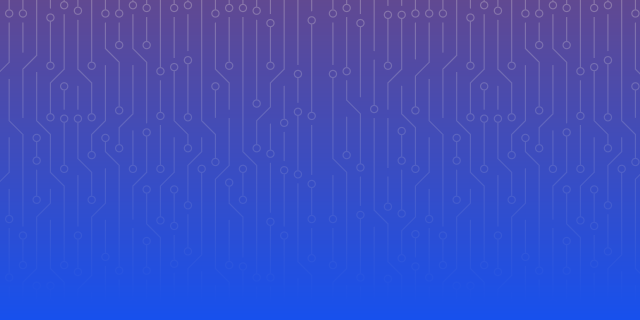
This background is drawn by a WebGL 2 fragment shader. Its source:

```glsl
#version 300 es
precision highp float;

uniform vec2 u_resolution;
out vec4 outColor;

// Colours
const vec3 BOTTOM_BLUE = vec3(0.09, 0.315, 0.93);
const vec3 TOP_VIOLET = vec3(0.38, 0.285, 0.57);
const vec3 WIRE_COLOR = vec3(0.95, 0.93, 0.90);
const float WIRE_OPACITY = 0.27;
const float FADE_START = 0.05;

// Layout, in canvas heights
const float PITCH = 0.04297;       // distance between columns
const float FIRST_COLUMN = 0.02865;
const float TILE_WIDTH = 1.3125;

// Layout, in pitches
const float SEAM_COLUMN = 23.0;    // a wider gap follows this many columns
const float SEAM_GAP = 0.545;
const float PAIRS = 15.0;          // column pairs in a tile
const float ROW_HEIGHT = 3.75;
const float FIRST_ROW = 1.03;      // depth of the centre of the top row
const float RING_RADIUS = 0.26;
const float HALF_WIDTH = 0.042;

// Chances
const float JOG_CHANCE = 0.5;
const float UNBROKEN_CHANCE = 0.25;
const float RING_CHANCE = 0.85;

float hash(vec3 key) {
    uvec3 k = uvec3(ivec3(key) + 64);
    uint h = k.x * 73856093u ^ k.y * 19349663u ^ k.z * 83492791u;
    h = (h ^ (h >> 16)) * 0x7feb352du;
    h = (h ^ (h >> 15)) * 0x846ca68bu;
    h ^= h >> 16;
    return float(h >> 8) / 16777216.0;
}

float segment(vec2 p, vec2 a, vec2 b) {
    vec2 ab = b - a;
    return length(p - a - ab * clamp(dot(p - a, ab) / dot(ab, ab), 0.0, 1.0));
}

// Vertical wire with a gap; either end of the gap may carry a ring
float wire(vec2 p, vec2 gap, bool ringAbove, bool ringBelow) {
    float upperEnd = gap.x - (ringAbove ? RING_RADIUS : 0.0);
    float lowerEnd = gap.y + (ringBelow ? RING_RADIUS : 0.0);
    float d = min(length(vec2(p.x, max(p.y - upperEnd, 0.0))),
                  length(vec2(p.x, max(lowerEnd - p.y, 0.0))));
    if (ringAbove) d = min(d, abs(length(p - vec2(0.0, gap.x)) - RING_RADIUS));
    if (ringBelow) d = min(d, abs(length(p - vec2(0.0, gap.y)) - RING_RADIUS));
    return d;
}

// Column coordinate inside the tile, with the seam gap taken out
float columnCoord(float x) {
    float u = mod(x - FIRST_COLUMN + 0.5 * PITCH, TILE_WIDTH) / PITCH;
    return min(u, SEAM_COLUMN) + max(u - SEAM_COLUMN - SEAM_GAP, 0.0);
}

// Two columns that either swap by a diagonal or run straight
float circuit(vec2 p) {
    float depth = (1.0 - p.y) / PITCH - FIRST_ROW + 0.5 * ROW_HEIGHT;
    float row = floor(depth / ROW_HEIGHT);
    float y = depth - (row + 0.5) * ROW_HEIGHT;

    // Alternate rows pair each column with its other neighbour
    float stagger = mod(row, 2.0);
    float u = columnCoord(p.x) + stagger;
    float pair = floor(u / 2.0);
    float x = u - 2.0 * pair;
    bool atSeam = abs(2.0 * pair - stagger + 1.0 - SEAM_COLUMN) < 0.5;
    pair = mod(pair, PAIRS);

    if (hash(vec3(pair, row, 1)) < 0.5) x = 2.0 - x;

    if (row > 0.5 && !atSeam && hash(vec3(pair, row, 2)) < JOG_CHANCE) {
        float jog = y - (floor(hash(vec3(pair, row, 3)) * 4.0) - 1.5) * 0.5;
        bool ringAbove = hash(vec3(pair, row, 4)) < RING_CHANCE;
        bool ringBelow = hash(vec3(pair, row, 5)) < 0.5 * RING_CHANCE;
        float d = segment(vec2(x, jog), vec2(0.5, -0.5), vec2(1.5, 0.5));
        d = min(d, wire(vec2(x - 0.5, jog), vec2(-0.5, 0.75), false, ringBelow));
        return min(d, wire(vec2(x - 1.5, jog), vec2(-0.75, 0.5), ringAbove, false));
    }

    float side = floor(x);
    float kind = hash(vec3(pair, row, 6.0 + side));
    float spread = row < 0.5 ? 0.2 : 0.5;
    float center = (floor(hash(vec3(pair, row, 8.0 + side)) * 4.0) - 1.5) * spread;
    float gap = kind < UNBROKEN_CHANCE ? 0.0 : 0.35;
    bool ringAbove = kind > UNBROKEN_CHANCE && kind < 0.6;
    bool ringBelow = kind > 0.6 && kind < 0.92;
    return wire(vec2(x - side - 0.5, y), center + vec2(-gap, gap), ringAbove, ringBelow);
}

void main() {
    vec2 p = gl_FragCoord.xy / u_resolution.y;
    float pixel = 1.0 / (u_resolution.y * PITCH);

    vec3 color = mix(BOTTOM_BLUE, TOP_VIOLET, p.y);

    // Wires fade towards the bottom
    float coverage = clamp((HALF_WIDTH - circuit(p)) / pixel + 0.5, 0.0, 1.0);
    float fade = max(p.y - FADE_START, 0.0) / (1.0 - FADE_START);
    color = mix(color, WIRE_COLOR, coverage * fade * WIRE_OPACITY);

    outColor = vec4(color, 1.0);
}
```
